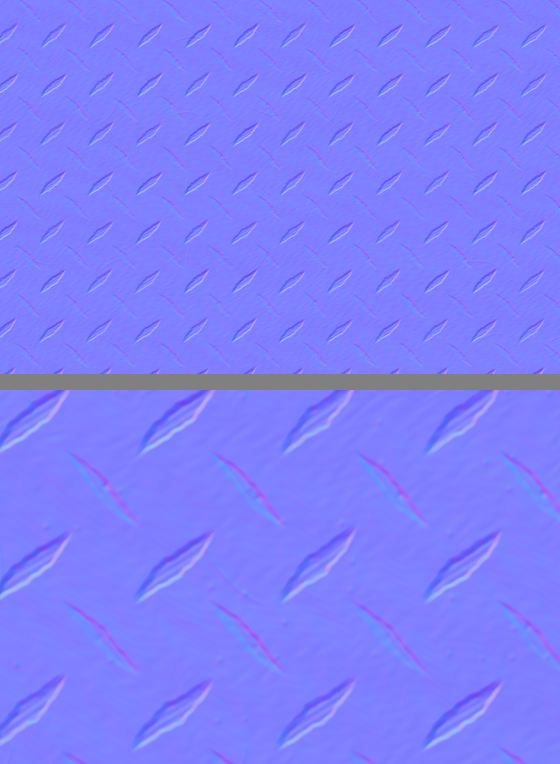
Top: the whole. Bottom: its middle third, enlarged.
Write a WebGL 2 fragment shader that draws this texture map.

```glsl
#version 300 es
precision highp float;
// Tangent-space normal map of worn steel tread plate with alternating diagonal lugs.
uniform vec2 u_resolution;
out vec4 fragColor;

// Layout, in canvas heights
const vec2 PITCH = vec2(0.1284, 0.1314);
const vec2 RISING_ANCHOR = vec2(0.0156, 0.904);
const vec2 FALLING_ANCHOR = vec2(0.0805, 0.971);
const float LEAN = 0.0075;
const float JITTER = 0.003;

// Lug shape; each pair holds the rising and the falling lug
const float LUG_ANGLE = 0.76;
const float HALF_LENGTH = 0.0500;
const vec2 HALF_WIDTH = vec2(0.0088, 0.0062);
const vec2 LUG_HEIGHT = vec2(0.0020, 0.0010);
const vec2 UPPER_EDGE = vec2(0.0040, 0.0024);
const vec2 LOWER_EDGE = vec2(0.0027, 0.0034);
const vec2 CROWN_TILT = vec2(0.08, 0.35);
const vec2 BURR_HEIGHT = vec2(0.0003, 0.0008);
const float BURR_RADIUS = 0.0030;
const float BEND = 0.0014;
const float STREAK_HEIGHT = 0.00012;

// Surface wear
const float ROLL_SLOPE = 0.007;
const float GRAIN_SLOPE = 0.014;
const float GRAIN_FREQUENCY = 105.0;
const float PIT_SCALE = 34.0;
const float PIT_DEPTH = 0.00030;
const float SCRATCH_SCALE = 5.0;
const float SCRATCH_DEPTH = 0.00025;
const float SCRATCH_WIDTH = 0.0020;

vec2 hash2(vec2 p) {
    vec3 q = fract(p.xyx * vec3(0.1031, 0.1030, 0.0973));
    q += dot(q, q.yzx + 33.33);
    return fract((q.xx + q.yz) * q.zy);
}

// One lattice of pointed lugs; pick selects the rising or the falling values
float lugs(vec2 p, vec2 anchor, vec2 pick) {
    float slant = pick.x - pick.y;
    float halfWidth = dot(HALF_WIDTH, pick);
    p.x -= LEAN * (p.y - anchor.y);
    vec2 grid = (p - anchor) / PITCH;
    vec2 id = floor(grid + 0.5);
    vec2 rnd = hash2(id + 40.0 + 17.0 * slant);
    vec2 q = (grid - id) * PITCH - (rnd - 0.5) * JITTER;

    float angle = slant * (LUG_ANGLE + 0.08 * (rnd.y - 0.5));
    vec2 axis = vec2(cos(angle), sin(angle));
    float along = dot(q, axis);
    float across = dot(q, vec2(-axis.y, axis.x));
    float t = along / HALF_LENGTH;
    across += BEND * sin(3.2 * t);

    // Ragged pointed outline with its own bevel on each flank
    float ragged = 1.0 + 0.10 * sin(9.0 * t + 6.28 * rnd.x) + 0.06 * sin(23.0 * t + 9.0 * rnd.y);
    float width = halfWidth * ragged * (1.0 - pow(abs(t), 1.4));
    float edge = dot(across > 0.0 ? UPPER_EDGE : LOWER_EDGE, pick);
    float body = 1.0 - smoothstep(width - edge, width + edge, abs(across));
    body *= 1.0 - smoothstep(0.65, 1.02, abs(t));
    float crown = 1.0 + dot(CROWN_TILT, pick) * clamp(across / halfWidth, -1.0, 1.0);
    float height = dot(LUG_HEIGHT, pick) * crown * (0.85 + 0.3 * rnd.x);

    // Streaks along the top, and a burr near the middle
    height += STREAK_HEIGHT * sin(across * 900.0 + 5.0 * t + 6.28 * rnd.y);
    vec2 burr = vec2(along, across) - (rnd - 0.5) * vec2(0.03, 0.008);
    float burrShape = exp(-dot(burr, burr) / (BURR_RADIUS * BURR_RADIUS));
    return height * body + dot(BURR_HEIGHT, pick) * rnd.y * burrShape;
}

// Faint rolling waves plus fine grain, each layer of similar slope
float undulation(vec2 p) {
    vec2 w = p + 0.03 * sin(p.yx * vec2(13.0, 9.0) + vec2(0.4, 2.1));
    float h = ROLL_SLOPE * sin(w.y * 23.0 + 2.0 * sin(w.x * 3.1)) / 23.0;
    h += ROLL_SLOPE * sin(w.y * 47.0 + w.x * 9.0 + 1.7) / 47.0;
    float freq = GRAIN_FREQUENCY;
    for (int i = 0; i < 5; i++) {
        float a = 1.1 + 2.4 * float(i);
        w += 0.5 / freq * sin(w.yx * freq * 0.6 + a);
        h += GRAIN_SLOPE * sin(dot(w, vec2(cos(a), sin(a))) * freq + a) / freq;
        freq *= 1.55;
    }
    return h;
}

// Sparse pits and short arcs, one candidate of each per cell
float damage(vec2 p) {
    vec2 pitCell = floor(p * PIT_SCALE);
    vec2 rnd = hash2(pitCell + 5.0);
    vec2 pit = (fract(p * PIT_SCALE) - 0.3 - 0.4 * rnd) / PIT_SCALE;
    float present = step(0.84, hash2(pitCell + 71.0).x);
    float h = -PIT_DEPTH * present * exp(-dot(pit, pit) / 0.000007);

    vec2 arcCell = floor(p * SCRATCH_SCALE);
    vec2 arcRnd = hash2(arcCell + 23.0);
    vec2 q = (fract(p * SCRATCH_SCALE) - 0.5) / SCRATCH_SCALE;
    float turn = 6.2832 * arcRnd.x;
    q = mat2(cos(turn), -sin(turn), sin(turn), cos(turn)) * q;
    float offset = (q.y - 5.0 * q.x * q.x) / SCRATCH_WIDTH;
    float fade = smoothstep(0.06, 0.02, abs(q.x)) * step(0.5, arcRnd.y);
    return h - SCRATCH_DEPTH * fade * exp(-offset * offset);
}

float plateHeight(vec2 p) {
    return lugs(p, RISING_ANCHOR, vec2(1, 0)) + lugs(p, FALLING_ANCHOR, vec2(0, 1))
         + undulation(p) + damage(p);
}

void main() {
    vec2 p = gl_FragCoord.xy / u_resolution.y;
    // Central differences, at least half a pixel wide, smooth the edges
    vec2 e = vec2(max(0.0012, 0.5 / u_resolution.y), 0.0);
    float dx = (plateHeight(p + e.xy) - plateHeight(p - e.xy)) / (2.0 * e.x);
    float dy = (plateHeight(p + e.yx) - plateHeight(p - e.yx)) / (2.0 * e.x);
    // Green points down the canvas
    fragColor = vec4(0.5 + 0.5 * normalize(vec3(-dx, dy, 1.0)), 1.0);
}
```
